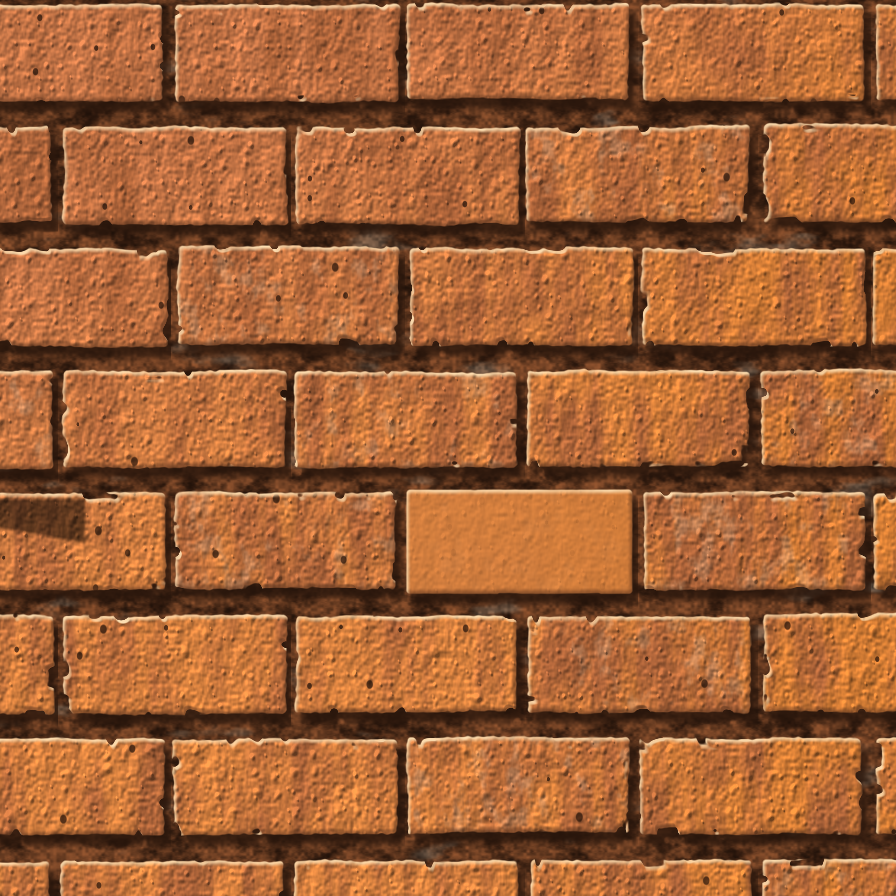
This texture is drawn by a Shadertoy shader. Its source:

```glsl
// Sunlit wall of painted clay bricks in running bond with deep mortar joints.
// Each brick is a worn rounded box; shifting its distance field along the light
// gives bright rims and cast shadows, and noise relief gives blisters and streaks.

const float ROWS = 7.32;                      // courses per canvas height
const float PITCH = 1.905;                    // brick pitch, in course heights
const vec2 CENTRE = vec2(0.94, 0.445);        // brick centre inside its cell
const vec2 TO_LIGHT = vec2(-0.55, -0.84);     // y points down

const vec3 CLAY = vec3(0.80, 0.48, 0.235);
const vec3 UMBER = vec3(0.66, 0.38, 0.22);
const vec3 ROSE = vec3(0.71, 0.42, 0.27);
const vec3 OCHRE = vec3(0.77, 0.45, 0.18);
const vec3 CREAM = vec3(1.0, 0.88, 0.70);
const vec3 SOOT = vec3(0.16, 0.085, 0.045);
const vec3 MORTAR = vec3(0.47, 0.27, 0.15);
const vec3 LIME = vec3(0.46, 0.40, 0.34);

float hash(vec2 p) {
    vec3 a = fract(vec3(p.xyx) * 0.1031);
    a += dot(a, a.yzx + 33.33);
    return fract((a.x + a.y) * a.z);
}

float noise(vec2 p) {
    vec2 i = floor(p), f = fract(p);
    f = f * f * (3.0 - 2.0 * f);
    return mix(mix(hash(i), hash(i + vec2(1, 0)), f.x),
               mix(hash(i + vec2(0, 1)), hash(i + vec2(1, 1)), f.x), f.y);
}

float fbm(vec2 p) {
    float sum = 0.0, amp = 0.5;
    for (int i = 0; i < 4; i++) {
        sum += amp * noise(p);
        p = p * 2.03 + 17.1;
        amp *= 0.5;
    }
    return sum;
}

float cover(float d, float w) { return smoothstep(w, -w, d); }

// Rounded box with wavy edges and occasional chips
float brickDistance(vec2 p, vec2 halfSize, vec2 seed, float wear) {
    vec2 n = p + seed;
    p += wear * 0.026 * (vec2(noise(n * 3.0), noise(n * 3.0 + 40.0)) - 0.5);
    vec2 q = abs(p) - halfSize + 0.03;
    float d = length(max(q, 0.0)) + min(max(q.x, q.y), 0.0) - 0.03;
    float chip = smoothstep(0.74, 0.95, noise(n * 9.0));
    return d + wear * (0.05 * chip + 0.014 * (noise(n * 24.0) - 0.5));
}

// Sparse raised dots, one at most per grid cell
float blisters(vec2 p, float scale, float density) {
    p *= scale;
    vec2 id = floor(p);
    vec2 spot = 0.3 + 0.4 * vec2(hash(id + 3.0), hash(id + 9.0));
    float radius = mix(0.12, 0.3, hash(id + 5.0));
    float present = step(hash(id), density);
    return present * smoothstep(radius, 0.0, length((fract(p) - spot) * vec2(1.0, 0.75)));
}

float relief(vec2 p) {
    return 0.75 * fbm(p * vec2(9.0, 5.0)) + 0.22 * noise(p * 34.0)
         + 0.35 * blisters(p, 6.0, 0.4) + 0.22 * blisters(p + 7.3, 11.0, 0.3);
}

vec3 mortarColour(vec2 p, float shadow) {
    float grit = fbm(p * vec2(7.0, 12.0));
    vec3 c = mix(SOOT, MORTAR, smoothstep(0.15, 0.7, grit));
    c = mix(c, LIME, 0.6 * smoothstep(0.6, 0.8, fbm(p * vec2(2.0, 5.0) + 31.0)));
    c *= 0.75 + 0.5 * noise(p * 38.0);
    return mix(c, SOOT, 0.8 * shadow);
}

vec3 brickColour(vec2 p, vec2 uv, vec2 id, float wear) {
    float tone = hash(id + 21.0);
    float streak = fbm(vec2(p.x * 8.0, p.y * 0.9) + id * 5.3);
    float stain = fbm(p * 2.3 + id * 3.1);
    vec3 c = mix(CLAY, OCHRE, 0.75 * smoothstep(0.45, 1.0, uv.x));
    c = mix(c, ROSE, 0.8 * smoothstep(0.75, 1.35, uv.y + 0.6 * (1.0 - uv.x)));
    float dull = smoothstep(0.36, 0.72, 0.55 * streak + 0.4 * stain + 0.14 * tone);
    c = mix(c * 1.04, UMBER, wear * dull);
    // Faint pale bloom on a few bricks
    float bloom = step(0.75, tone) * smoothstep(0.5, 0.75, fbm(p * vec2(9.0, 6.0) + 60.0));
    c = mix(c, vec3(0.74, 0.57, 0.44), 0.45 * bloom * wear);
    float slope = relief(p) - relief(p + TO_LIGHT * 0.022);
    c *= 1.0 + clamp(slope * 1.7, -0.45, 0.3) * mix(0.2, 1.0, wear);
    float pit = blisters(p + 2.7, 4.0, 0.09);
    return mix(c, SOOT, 0.75 * wear * smoothstep(0.55, 0.8, pit));
}

void mainImage(out vec4 fragColor, in vec2 fragCoord) {
    vec2 uv = fragCoord / iResolution.y;
    float px = ROWS / iResolution.y;

    // Running bond: every other course slides by half a brick
    vec2 wall = vec2(uv.x, 1.0 - uv.y) * ROWS + vec2(0.0, 0.02);
    float row = floor(wall.y);
    float x = wall.x - mix(1.40, 0.475, mod(row, 2.0));
    vec2 id = vec2(floor(x / PITCH), row);
    vec2 local = vec2(x - id.x * PITCH, fract(wall.y)) - CENTRE;

    // One newer brick is larger, flat and clean
    float isNew = step(distance(id, vec2(1, 4)), 0.1);
    float wear = 1.0 - 0.88 * isNew;
    vec2 jitter = vec2(hash(id + 50.0), hash(id + 70.0)) - 0.5;
    local -= wear * jitter * vec2(0.05, 0.025);
    vec2 halfSize = mix(vec2(0.907, 0.394) + 0.012 * jitter.yx, vec2(0.922, 0.425), isNew);
    vec2 seed = id * 13.7 + 100.0;

    float d = brickDistance(local, halfSize, seed, wear);
    float body = cover(d, px);
    float lit = 1.0 - cover(brickDistance(local + TO_LIGHT * 0.030, halfSize, seed, wear), 0.014 + px);
    float under = 1.0 - cover(brickDistance(local - TO_LIGHT * 0.034, halfSize, seed, wear), 0.025);
    float shadow = cover(brickDistance(local + TO_LIGHT * 0.10, halfSize, seed, wear), 0.05);

    vec3 face = brickColour(local + seed, uv, id, wear);
    face = mix(face, UMBER * 0.55, 0.55 * under);
    face = mix(face, CREAM, lit * (0.65 + 0.35 * noise((local + seed) * 7.0)));

    // Shade falling across the brick at the left edge
    float shade = cover(uv.x - 0.095, 0.003) * cover(uv.y - 0.443, 0.003)
                * cover(0.411 - 0.18 * uv.x - uv.y, 0.003);
    face *= 1.0 - 0.52 * shade;

    vec3 joint = mortarColour(wall + 100.0, shadow);
    fragColor = vec4(clamp(mix(joint, face, body), 0.0, 1.0), 1.0);
}
```
